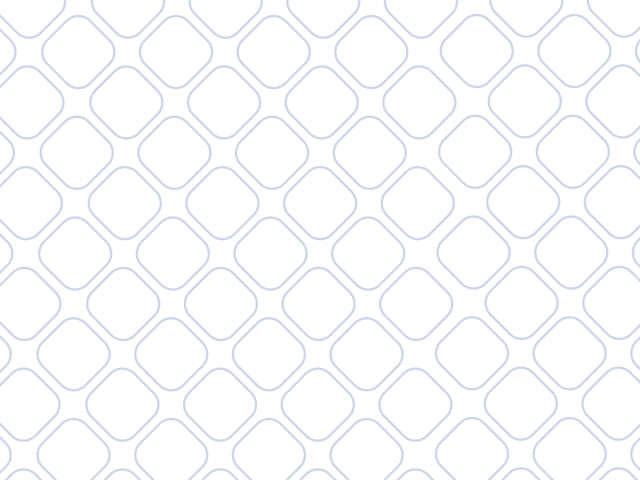
A WebGL 2 fragment shader for this pattern:

```glsl
#version 300 es
precision highp float;
// Staggered lattice of outlined, rounded diamonds with slight drift and one wider gap.

uniform vec2 u_resolution;
out vec4 fragColor;

// Signed distance to a rounded square standing on its corner
float roundedDiamond(vec2 p, float halfSide, float radius) {
    vec2 turned = abs(vec2(p.x + p.y, p.y - p.x)) * 0.70711;
    vec2 q = turned - (halfSide - radius);
    return length(max(q, 0.0)) + min(max(q.x, q.y), 0.0) - radius;
}

// Centre of a lattice cell, counted in half steps across and up
vec2 cellCentre(vec2 cell) {
    vec2 centre = vec2(29.7, -30.5) + cell * vec2(58.6, 60.45);
    // upper rows lean to the right
    centre.x += 0.95 * max(cell.y - 3.0, 0.0);
    // wider gap before the right-hand columns, and a nudge at the left edge
    centre += step(8.5, cell.x) * vec2(9.3, 1.2);
    centre.x -= 1.5 * step(cell.x, 0.5);
    return centre;
}

void main() {
    // The canvas is 576 units high
    float pixel = 576.0 / u_resolution.y;
    vec2 p = gl_FragCoord.xy * pixel;
    vec2 nearest = floor((p - vec2(29.7, -30.5)) / vec2(58.6, 60.45) + 0.5);

    // Distance to the closest outline among neighbouring cells
    float dist = 1e3;
    for (int j = -1; j <= 1; j++) {
        for (int i = -1; i <= 1; i++) {
            vec2 cell = nearest + vec2(i, j);
            // only every other cell holds a diamond
            if (mod(cell.x + cell.y, 2.0) > 0.5) continue;
            float edge = roundedDiamond(p - cellCentre(cell), 36.4, 20.0);
            dist = min(dist, abs(edge));
        }
    }

    // Smooth stroke on white
    float stroke = clamp(0.5 + (1.4 - dist) / pixel, 0.0, 1.0);
    vec3 paper = vec3(1.0);
    vec3 lavender = vec3(0.805, 0.835, 0.91);
    fragColor = vec4(mix(paper, lavender, stroke), 1.0);
}
```
